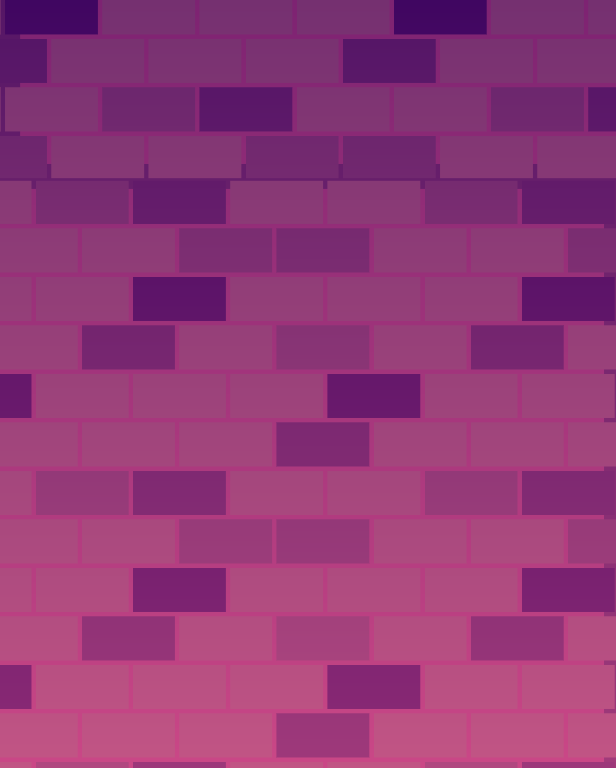
A Shadertoy shader for this pattern:

```glsl
// Staggered brick wall in a purple-to-pink gradient, with two offset panels and a dark seam

#define PITCH       vec2(0.12656, 0.06315) // brick spacing, in canvas heights
#define JOINT       0.0056                 // mortar width
#define STAGGER     0.0602                 // sideways shift of odd rows
#define SEAM_Y      0.2337                 // seam depth below the top
#define SEAM_HALF   0.0017
#define UPPER_START vec2(0.1331, 0.1136)   // first brick of each panel
#define LOWER_START vec2(0.0466, 0.2341)
#define TOP_COLOR   vec3(0.458, 0.188, 0.440)
#define LOW_COLOR   vec3(0.760, 0.332, 0.520)
#define BRICK_SHADE vec3(0.208, 0.165, 0.060)
#define JOINT_TINT  vec3(0.032, -0.052, 0.006)
#define EDGE_SHADE  vec3(0.125, 0.102, 0.040)

// Darkness of the four bricks in each of the six repeating rows
const vec4 ROW_SHADES[6] = vec4[6](
    vec4(0.32, 0.70, 0.0, 0.0),
    vec4(0.0, 0.34, 0.40, 0.0),
    vec4(0.0, 1.0, 0.0, 0.0),
    vec4(0.64, 0.0, 0.30, 0.0),
    vec4(0.0, 0.0, 0.0, 1.0),
    vec4(0.0, 0.0, 0.66, 0.0));

int wrap(float value, float period) {
    return int(mod(value + 0.5, period));
}

float boxDistance(vec2 p, vec2 halfSize) {
    vec2 d = abs(p) - halfSize;
    return length(max(d, 0.0)) + min(max(d.x, d.y), 0.0);
}

// Coverage is 1 inside the shape, with a one-pixel soft edge
float cover(float dist, float pixel) {
    return clamp(0.5 - dist / pixel, 0.0, 1.0);
}

// Returns brick coverage in x and brick darkness in y
vec2 brickAt(vec2 p, float pixel) {
    float row = floor(p.y / PITCH.y);
    p.x -= STAGGER * mod(row, 2.0);
    vec2 cell = vec2(floor(p.x / PITCH.x), row);
    vec2 halfSize = 0.5 * (PITCH - JOINT);
    float dist = boxDistance(p - cell * PITCH - halfSize, halfSize);
    float shade = ROW_SHADES[wrap(cell.y, 6.0)][wrap(cell.x, 4.0)];
    return vec2(cover(dist, pixel), shade);
}

void mainImage(out vec4 fragColor, in vec2 fragCoord) {
    float pixel = 1.0 / iResolution.y;
    vec2 p = vec2(fragCoord.x, iResolution.y - fragCoord.y) * pixel;
    bool upper = p.y < SEAM_Y;

    // Bricks of the panel above or below the seam
    vec2 brick = brickAt(p - (upper ? UPPER_START : LOWER_START), pixel);

    // Mortar darkens along the borders of each panel
    float border = upper ? max(0.0262 - p.x, p.y - 0.2135)
                         : max(0.2460 - p.y, p.x - 0.7865);
    float edge = cover(-border, pixel);

    vec3 wall = mix(TOP_COLOR, LOW_COLOR, p.y);
    vec3 mortar = wall + mix(JOINT_TINT, -EDGE_SHADE, edge);
    vec3 color = mix(mortar, wall - BRICK_SHADE * brick.y, brick.x);

    // Seam line between the panels
    float seam = cover(abs(p.y - SEAM_Y) - SEAM_HALF, pixel);
    color = mix(color, wall - EDGE_SHADE, seam);

    fragColor = vec4(clamp(color, 0.0, 1.0), 1.0);
}
```
